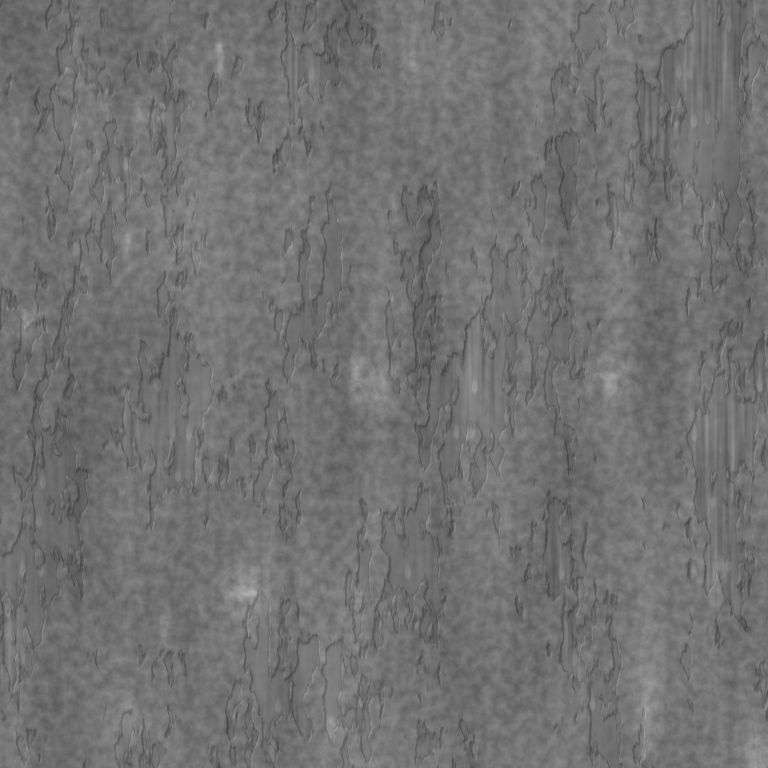
This texture is drawn by a Shadertoy shader. Its source:

```glsl
// Weathered grey painted metal: soft vertical stains and speckled grain,
// with flaked columns cut by thresholding stretched gradient noise.
// Rims, drips, glowing smears and faint scratches are layered on top.

vec2 hash2(vec2 cell) {
    uvec2 q = uvec2(ivec2(cell)) * uvec2(1597334673u, 3812015801u);
    uint n = (q.x ^ q.y) * 1597334673u;
    n = (n ^ (n >> 15)) * 2246822519u;
    n ^= n >> 13;
    return vec2(n & 65535u, n >> 16) / 65535.0;
}

vec2 gradientAt(vec2 cell) {
    float angle = 6.2832 * hash2(cell).x;
    return vec2(cos(angle), sin(angle));
}

float gradientNoise(vec2 p) {
    vec2 i = floor(p), f = p - i;
    vec2 u = f * f * f * (f * (f * 6.0 - 15.0) + 10.0);
    vec2 e = vec2(1, 0);
    float low = mix(dot(gradientAt(i), f), dot(gradientAt(i + e.xy), f - e.xy), u.x);
    float high = mix(dot(gradientAt(i + e.yx), f - e.yx), dot(gradientAt(i + 1.0), f - 1.0), u.x);
    return mix(low, high, u.y);
}

float fbm(vec2 p, int octaves) {
    float sum = 0.0, amp = 1.0;
    for (int i = 0; i < octaves; i++) {
        sum += amp * gradientNoise(p);
        p = p * 2.03 + vec2(17.3, 41.7);
        amp *= 0.5;
    }
    return sum;
}

// Positive where the paint has flaked away
float flakeField(vec2 p) {
    p += 0.006 * vec2(gradientNoise(p * 38.0), gradientNoise(p * 31.0 + 70.0));
    float columns = fbm(p * vec2(8.0, 3.0) + 5.0, 3);
    float flakes = fbm(p * vec2(52.0, 17.0) + 30.0, 4);
    return 1.3 * columns + 0.95 * flakes - 0.36;
}

float flakeMask(float field) {
    return smoothstep(-0.08, 0.08, field);
}

// Teardrops with a bright lower tip, one in some of the cells
float drips(vec2 p) {
    vec2 grid = p * vec2(46.0, 17.0);
    vec2 cell = floor(grid);
    vec2 rnd = hash2(cell + 300.0);
    vec2 q = fract(grid) - vec2(0.3 + 0.4 * rnd.x, 0.2 + 0.2 * rnd.y);
    float width = 0.2 * (1.0 - smoothstep(0.0, 0.5, q.y));
    float body = smoothstep(width + 0.05, width - 0.05, abs(q.x));
    body *= smoothstep(-0.1, 0.0, q.y - q.x * q.x * 3.0) * smoothstep(0.5, 0.0, q.y);
    return body * step(0.78, hash2(cell + 700.0).x);
}

// Round glows and short smears that fade downwards
float smears(vec2 p) {
    float sum = 0.0;
    for (int i = 0; i < 20; i++) {
        vec2 rnd = hash2(vec2(i, 91));
        vec2 d = p - hash2(vec2(i, 57));
        bool isGlow = i < 7;
        vec2 size = isGlow ? vec2(0.018, 0.022) : vec2(0.006, d.y > 0.0 ? 0.007 : 0.032);
        d /= size * (0.7 + 0.7 * rnd.x);
        sum += (0.4 + 0.6 * rnd.y) * exp(-dot(d, d));
    }
    return sum;
}

// Soft diagonal strokes, some lighter and some darker than the paint
float scratches(vec2 p) {
    float sum = 0.0;
    for (int i = 0; i < 9; i++) {
        vec2 rnd = hash2(vec2(i, 133));
        vec2 d = p - hash2(vec2(i, 171));
        float angle = 0.3 + 2.5 * rnd.x;
        vec2 along = vec2(cos(angle), sin(angle));
        float t = dot(d, along) / (0.04 + 0.05 * rnd.y);
        float across = dot(d, vec2(-along.y, along.x)) + 0.004 * t * t;
        float tone = i % 3 == 0 ? -1.0 : 0.8;
        sum += tone * exp(-t * t - pow(across / 0.005, 2.0));
    }
    return sum;
}

void mainImage(out vec4 fragColor, in vec2 fragCoord) {
    vec2 p = fragCoord / iResolution.xy;

    // Broad stains
    float tone = 0.455;
    tone += 0.06 * fbm(p * vec2(17.0, 1.6) + 11.0, 3);
    tone += 0.065 * fbm(p * vec2(5.0, 3.5) + 23.0, 4);

    // Rough paint against smooth, streaked bare metal
    float field = flakeField(p);
    float bare = flakeMask(field);
    float grain = fbm(p * vec2(75.0, 68.0) + 9.0, 3);
    float streaks = fbm(p * vec2(120.0, 7.0) + 3.0, 2);
    float streaky = smoothstep(-0.1, 0.4, fbm(p * vec2(5.0, 3.0) + 60.0, 2));
    tone += mix(0.085 * grain, 0.03 * grain + (0.03 + 0.11 * streaky) * streaks - 0.01, bare);

    // Dark rims and raised, lit edges
    float lit = flakeMask(flakeField(p + vec2(-0.002, 0.0025)));
    tone -= 0.065 * exp(-pow(field / 0.1, 2.0));
    tone += 0.06 * (lit - bare);

    // Marks on the surface
    tone += 0.07 * drips(p) * smoothstep(-0.5, 0.1, field);
    tone += 0.13 * smears(p) * (1.0 + 0.5 * grain);
    tone += 0.03 * scratches(p) * (1.0 + grain);

    fragColor = vec4(vec3(clamp(tone, 0.0, 1.0)), 1.0);
}
```
